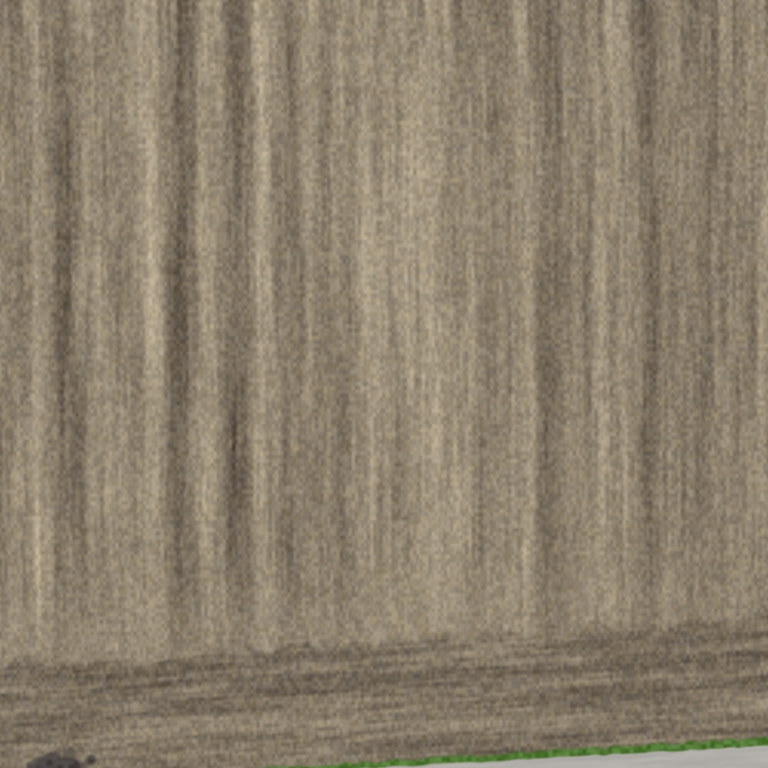
Give the GLSL for this texture, as a Shadertoy shader.

```glsl
float hash(vec2 p) {
    vec3 q = fract(vec3(p.xyx) * 0.1031);
    q += dot(q, q.yzx + 33.33);
    return fract((q.x + q.y) * q.z);
}

float noise(vec2 p) {
    vec2 i = floor(p), f = fract(p);
    f = f * f * (3.0 - 2.0 * f);
    return mix(mix(hash(i), hash(i + vec2(1, 0)), f.x),
               mix(hash(i + vec2(0, 1)), hash(i + vec2(1, 1)), f.x), f.y);
}

float signedNoise(vec2 p) { return 2.0 * noise(p) - 1.0; }

// Broad furrow bands: centre, half width, brightness
const vec3 BANDS[16] = vec3[16](
    vec3(0.045, 0.008, 0.07), vec3(0.077, 0.020, -0.09),
    vec3(0.120, 0.018, 0.03), vec3(0.193, 0.014, 0.09),
    vec3(0.232, 0.018, -0.10), vec3(0.268, 0.010, 0.07),
    vec3(0.306, 0.015, -0.12), vec3(0.338, 0.010, 0.10),
    vec3(0.375, 0.016, -0.05), vec3(0.475, 0.017, 0.05),
    vec3(0.560, 0.030, 0.04), vec3(0.685, 0.010, 0.07),
    vec3(0.718, 0.016, -0.08), vec3(0.795, 0.024, 0.05),
    vec3(0.846, 0.016, -0.09), vec3(0.915, 0.015, -0.06));

float furrows(vec2 uv) {
    float x = uv.x - 0.012 * (1.0 - uv.y) * (1.0 - uv.x);
    x += 0.002 * signedNoise(vec2(uv.x * 5.0, uv.y * 6.0));
    float tone = 0.0;
    for (int i = 0; i < 16; i++) {
        float t = (x - BANDS[i].x) / BANDS[i].y;
        tone += BANDS[i].z * exp(-t * t);
    }
    tone *= 0.7 + 0.5 * noise(vec2(x * 30.0, uv.y * 5.0));
    // Finer rows, broken up along their length
    tone += 0.040 * signedNoise(vec2(x * 55.0, uv.y * 3.0 + 7.0));
    tone += 0.050 * signedNoise(vec2(x * 120.0, uv.y * 5.0 + 19.0));
    tone += 0.045 * signedNoise(vec2(x * 210.0, uv.y * 14.0 + 31.0));
    return tone;
}

float headland(vec2 uv, float d) {
    float tone = -0.065 - 0.035 * exp(-pow((d + 0.055) / 0.03, 2.0));
    tone += 0.035 * exp(-pow((d + 0.105) / 0.02, 2.0));
    tone += 0.045 * signedNoise(vec2(uv.x * 5.0, d * 60.0));
    tone += 0.050 * signedNoise(vec2(uv.x * 12.0, d * 130.0 + 40.0));
    tone += 0.045 * signedNoise(vec2(uv.x * 28.0, d * 230.0 + 80.0));
    return tone;
}

void mainImage(out vec4 fragColor, in vec2 fragCoord) {
    vec2 uv = fragCoord / iResolution.xy;
    float px = 1.0 / iResolution.y;

    // Ploughed field above the slanted headland
    float d = uv.y - (0.133 + 0.064 * uv.x);
    float ragged = d + 0.009 * signedNoise(vec2(uv.x * 65.0, 3.0))
                     + 0.004 * signedNoise(uv * 150.0);
    float fieldMask = smoothstep(-0.006, 0.008, ragged);
    float fieldTone = furrows(uv) * mix(0.4, 1.0, smoothstep(0.0, 0.12, d));
    fieldTone += 0.015 * exp(-pow((d - 0.03) / 0.04, 2.0));
    float tone = mix(headland(uv, d), fieldTone, fieldMask);

    // Soil grain and large patches
    tone += 0.055 * signedNoise(uv * vec2(250.0, 200.0));
    tone += 0.030 * signedNoise(uv * vec2(170.0, 120.0) + 50.0);
    tone += 0.020 * signedNoise(uv * vec2(5.0, 4.0) + 9.0);
    vec3 col = vec3(0.560, 0.512, 0.436) + tone * vec3(1.0, 0.98, 0.84);
    col += vec3(0.008, 0.002, -0.012) * signedNoise(uv * 130.0 + 70.0);

    // Dark bush at the lower left
    vec2 b = (uv - vec2(0.078, 0.003)) / vec2(0.048, 0.020);
    float bush = length(b) + 0.45 * signedNoise(uv * 75.0);
    vec3 leaf = vec3(0.25, 0.23, 0.23) + 0.07 * signedNoise(uv * 140.0);
    col = mix(col, leaf, 0.9 * (1.0 - smoothstep(0.65, 1.15, bush)));

    // Grass verge and pale road
    float edge = 0.004 * signedNoise(vec2(uv.x * 80.0, 11.0));
    float verge = 0.040 + 0.062 * (uv.x - 1.0) + 0.5 * edge - uv.y;
    vec3 grass = vec3(0.31, 0.46, 0.20) + 0.08 * signedNoise(uv * 180.0);
    col = mix(col, grass, smoothstep(-0.002 - px, 0.002 + px, verge));
    float road = 0.029 + 0.056 * (uv.x - 1.0) + 0.25 * edge - uv.y;
    vec3 asphalt = vec3(0.69, 0.68, 0.66)
                 + 0.025 * signedNoise(vec2(uv.x * 20.0, road * 220.0));
    col = mix(col, asphalt, smoothstep(-0.001 - px, 0.001 + px, road));

    fragColor = vec4(clamp(col, 0.0, 1.0), 1.0);
}
```
